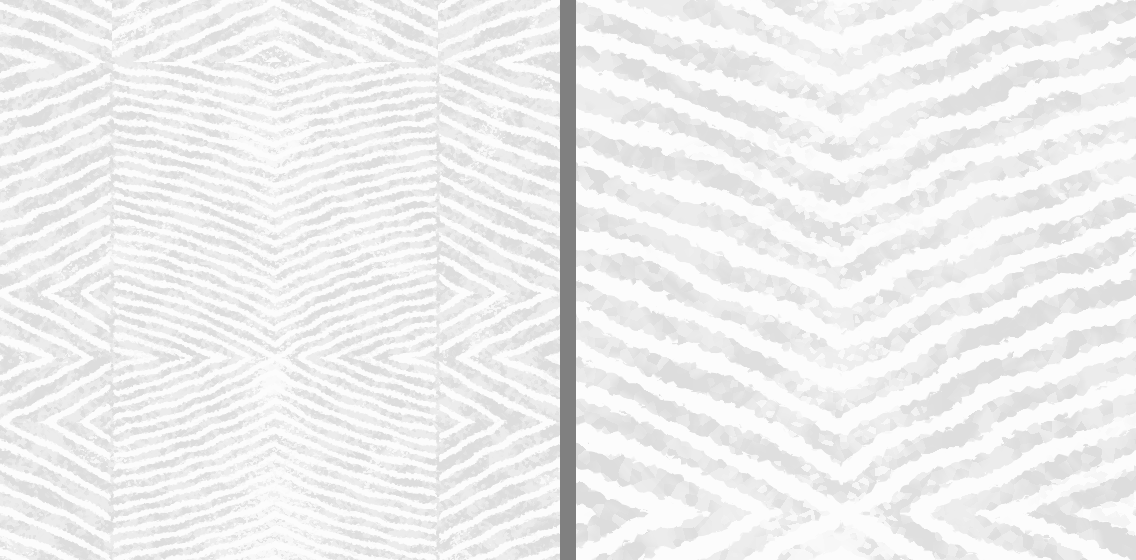
Left: the whole. Right: its middle third, enlarged.
Give the GLSL for this pattern, as a Shadertoy shader.

```glsl
// Worn block-printed chevron stripes in mirrored panels, pale grey on white.

const float AXIS_X = 0.491;      // mirror axis of the middle panel
const float CROSS_Y = 0.361;     // height where the chevrons cross
const float SEAM_Y = 0.889;      // horizontal seam between blocks
const float PANEL_HALF = 0.291;  // half width of the middle panel
const float SIDE_WIDTH = 0.199;  // panel edge to side chevron tip
const float RIDGE = 0.115;       // side tip offset from the crossing
const vec3 PAPER = vec3(0.99);
const vec3 INK_LIGHT = vec3(0.925);
const vec3 INK_DARK = vec3(0.865);

vec2 hash2(vec2 p) {
    vec3 v = fract(vec3(p.xyx) * vec3(0.1031, 0.1030, 0.0973));
    v += dot(v, v.yzx + 33.33);
    return fract((v.xx + v.yz) * v.zy);
}

// Cellular noise: x = distance to the nearest point, y = random value of its cell
vec2 cellular(vec2 p) {
    vec2 cell = floor(p), local = fract(p);
    vec2 best = vec2(8.0, 0.0);
    for (int j = -1; j <= 1; j++)
    for (int i = -1; i <= 1; i++) {
        vec2 offset = vec2(i, j);
        vec2 rnd = hash2(cell + offset + 57.0);
        float dist = length(offset + rnd - local);
        if (dist < best.x) best = vec2(dist, rnd.x);
    }
    return best;
}

// Layered sines: soft cloudy value around 0..1
float clouds(vec2 p) {
    float sum = 0.0, gain = 0.27;
    for (int i = 0; i < 4; i++) {
        p += 0.7 * sin(p.yx * 1.3 + float(i) * 2.1);
        sum += gain * sin(p.x) * cos(p.y + float(i));
        p = mat2(0.8, 0.6, -0.6, 0.8) * p * 1.9;
        gain *= 0.62;
    }
    return 0.5 + sum;
}

// Ink coverage of stripes along a height field, paper at whole multiples of period
float stripes(float height, float period, float inkShare, float ragged, float soft) {
    float fromCentre = abs(fract(height / period) - 0.5) * period;
    return 1.0 - smoothstep(-soft, soft, fromCentre - 0.5 * inkShare * period + ragged);
}

// Middle panel: bowed chevrons that meet in an X
float middleHeight(float across, float fromCross) {
    float s = across / PANEL_HALF;
    float rise = 0.122 * s * (1.4 - 0.4 * s);
    return fromCross - rise * mix(1.0, 0.48, clamp(fromCross / 0.5, 0.0, 1.0));
}

// Side panel: chevrons folded about the ridge
float sideHeight(float across, float fromCross) {
    float fold = abs(fromCross - RIDGE);
    float slope = mix(0.56, 0.36, fold / 0.414);
    float bow = 0.007 * sin(across * 16.0);
    return fold + slope * (across - SIDE_WIDTH) + bow;
}

void mainImage(out vec4 fragColor, in vec2 fragCoord) {
    vec2 uv = fragCoord / iResolution.xy;
    float soft = 1.0 / iResolution.y;

    // Hand-cut wobble and ragged edges
    vec2 grain = cellular(uv * 150.0);
    vec2 chips = cellular(uv * vec2(230.0, 270.0) + 19.0);
    float wobble = 0.0016 * (sin(uv.x * 47.0 + 3.0 * sin(uv.y * 31.0)) + sin(uv.x * 83.0 + uv.y * 59.0));
    float ragged = 0.0045 * (grain.x - 0.45) + 0.0024 * (chips.y - 0.5);

    // Mirrored coordinates
    float across = abs(uv.x - AXIS_X);
    float aboveSeam = uv.y - SEAM_Y;
    float folded = SEAM_Y - abs(aboveSeam);
    float fromCross = abs(uv.y - CROSS_Y);
    bool isSide = across > PANEL_HALF;
    bool isCrown = !isSide && aboveSeam > 0.0;

    // Stripes of each panel
    float ink;
    if (isSide) {
        float height = sideHeight(across - PANEL_HALF, abs(folded - CROSS_Y));
        ink = stripes(height + wobble, 0.039, 0.64, ragged, soft);
    } else if (isCrown) {
        ink = stripes(aboveSeam + 0.45 * across + wobble, 0.036, 0.62, ragged, soft);
    } else {
        ink = stripes(middleHeight(across, fromCross) + wobble, 0.0255, 0.55, ragged, soft);
    }

    // Thin ragged line between the panels, below the seam
    float edgeLine = 1.0 - smoothstep(-soft, soft, abs(across - PANEL_HALF) - 0.003 + ragged);
    ink = max(ink, edgeLine * step(aboveSeam, 0.0));

    // Wear: cloudy fading, strongest along the mirror axis and low centre
    float cloud = clouds(vec2(across * 15.0 + uv.x * 3.0, uv.y * 17.0));
    float axisFade = exp(-pow(across / 0.075, 2.0));
    float lowFade = exp(-pow(across / 0.16, 2.0)) * smoothstep(0.3, 0.03, uv.y);
    float wear = smoothstep(0.6, 1.0, cloud) * 0.75 + 0.33 * axisFade + 0.35 * lowFade;
    float flake = smoothstep(-0.12, 0.12, wear - 0.15 - 0.8 * chips.y);
    ink *= (1.0 - 0.75 * flake) * (1.0 - 0.35 * clamp(wear, 0.0, 1.0));

    // Mottled ink tone, and faint ink left in some gaps
    float mottle = clouds(uv * 38.0 + 5.0) + 0.5 * (grain.y - 0.5);
    vec3 inkColor = mix(INK_DARK, INK_LIGHT, smoothstep(0.25, 0.75, mottle));
    float residue = 0.25 * smoothstep(0.35, 0.1, cloud) * step(0.6, chips.y);
    fragColor = vec4(mix(PAPER, inkColor, max(ink, residue)), 1.0);
}
```
